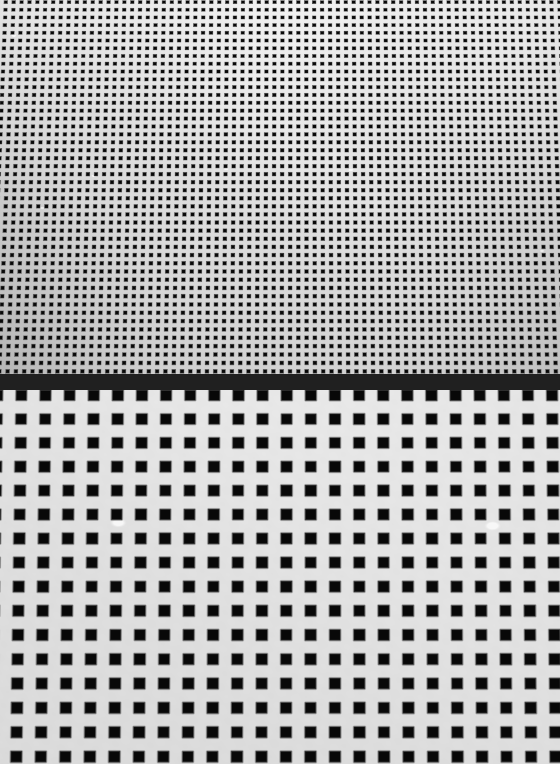
Top: the whole. Bottom: its middle third, enlarged.
Give the GLSL for this pattern, as a WebGL 2 fragment shader.

```glsl
#version 300 es
precision highp float;
// A pale metal sheet punched with a grid of small square holes, seen slightly tilted.
// A projective map spaces the holes; each hole is a box distance with a visible
// inner wall, over a plate shaded by gradients, layered sines and sparse scuffs.

#define COLUMN_PITCH 0.02168   // in canvas heights
#define ROW_PITCH 0.02148
#define GRID_SHIFT vec2(0.049, 0.6)   // column axis in heights, row phase in cells
#define TILT 0.05              // scale change from top to bottom
#define HOLE_HALF 0.242        // half a hole side, in cells
#define CORNER 0.04
#define WALL_DEPTH 0.10        // parallax of the far opening
#define SOFTNESS 0.035
#define HOLE_COLOR vec3(0.03)
#define WALL_COLOR vec3(0.25)
#define SCUFF_AMOUNT 0.12

uniform vec2 u_resolution;
out vec4 fragColor;

float hash(vec2 p) {
    p = fract(p * vec2(0.1031, 0.1137));
    p += dot(p, p.yx + 33.33);
    return fract((p.x + p.y) * p.x * 17.3);
}

float roundedBox(vec2 p, vec2 halfSize) {
    vec2 q = abs(p) - halfSize + CORNER;
    return length(max(q, 0.0)) + min(max(q.x, q.y), 0.0) - CORNER;
}

// Small pale specks, one possible per coarse cell
float scuffs(vec2 p) {
    vec2 g = p * 9.0;
    vec2 id = floor(g) + 40.0;
    vec2 center = 0.25 + 0.5 * vec2(hash(id), hash(id + 17.0));
    vec2 d = (fract(g) - center) * vec2(1.0, 1.7);
    return step(0.93, hash(id + 51.0)) * (1.0 - smoothstep(0.02, 0.07, length(d)));
}

// Light falls from the upper middle and fades toward the lower corners
vec3 plateColor(vec2 p) {
    float light = 0.885 + 0.11 * p.y;
    light -= 0.09 * pow(abs(p.x - 0.08) / 0.75, 2.0) * (0.75 - 0.5 * p.y);
    light += 0.006 * sin(p.x * 9.0 + 2.0 * sin(p.y * 5.0));
    light += 0.004 * sin(p.x * 310.0 + p.y * 170.0) * sin(p.y * 290.0 - p.x * 90.0);
    light += SCUFF_AMOUNT * scuffs(p);
    return vec3(min(light, 0.97));
}

void main() {
    vec2 p = (gl_FragCoord.xy - 0.5 * u_resolution) / u_resolution.y;

    // Projective grid: cells grow toward the lower edge
    float grow = 1.0 - TILT * p.y;
    vec2 grid = vec2((p.x - GRID_SHIFT.x) / COLUMN_PITCH,
                     -p.y / ROW_PITCH) / grow;
    grid.y += GRID_SHIFT.y;
    vec2 id = floor(grid + 0.5);
    vec2 cell = grid - id;

    // Holes with slight size variation, flatter toward the top
    float vary = hash(id + 100.0) - 0.5;
    vec2 halfSize = vec2(HOLE_HALF + 0.015 * vary);
    halfSize.y -= 0.025 * smoothstep(0.0, 0.5, p.y);
    vec2 parallax = WALL_DEPTH * vec2(-p.x, p.y - 0.15);
    float opening = roundedBox(cell, halfSize);
    float farOpening = max(opening, roundedBox(cell - parallax, halfSize));

    // Smooth edges at any size
    float edge = 0.6 / (u_resolution.y * ROW_PITCH) + SOFTNESS;
    float holeMask = 1.0 - smoothstep(-edge, edge, opening);
    float darkMask = 1.0 - smoothstep(-edge, edge, farOpening);

    // Plate, then wall, then the dark behind it
    vec3 color = plateColor(p);
    vec3 inside = mix(WALL_COLOR + 0.08 * vary, HOLE_COLOR, darkMask);
    color = mix(color, inside, holeMask);
    fragColor = vec4(color, 1.0);
}
```
